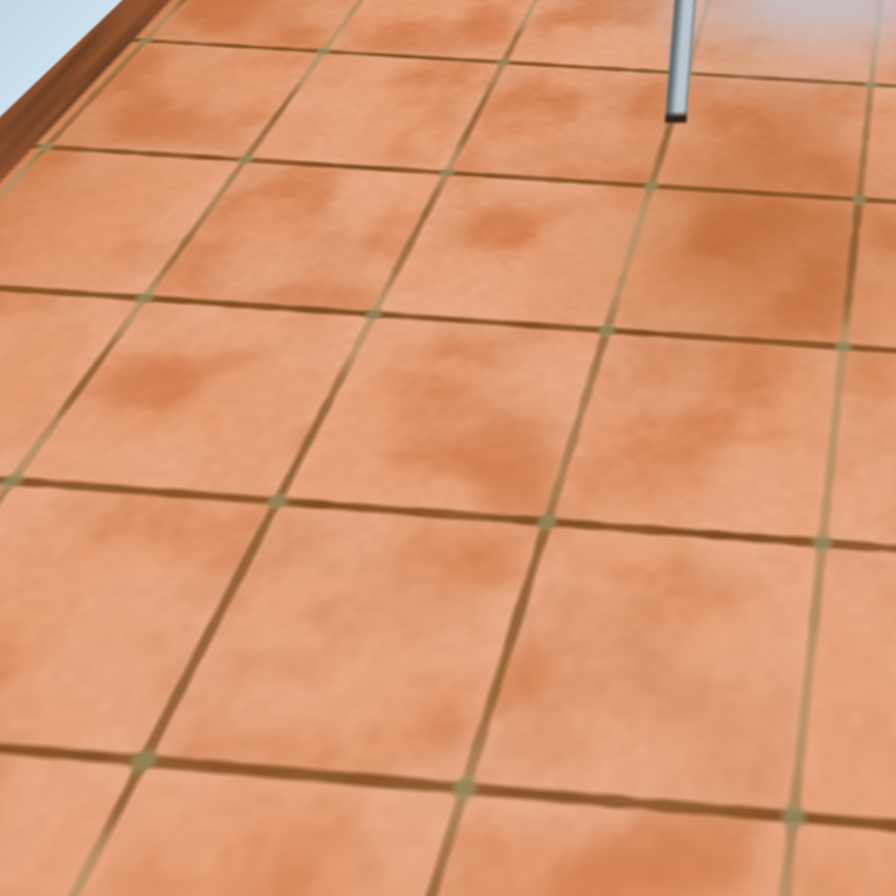
This texture is drawn by a WebGL 1 fragment shader. Its source:

```glsl
precision highp float;
uniform vec2 u_resolution;

// Floor plane: tile coordinates (u, v, 1) to canvas x, y and depth
const vec3 PLANE_X = vec3(0.3526, 0.2092, 0.1602);
const vec3 PLANE_Y = vec3(-0.0323, 0.3747, 0.1510);
const vec3 PLANE_W = vec3(-0.01136, 0.1933, 1.0);

// Joint half widths, edge blur and wobble, in tiles
const float COLUMN_HALF = 0.017;
const float ROW_HALF = 0.018;
const float BLUR = 0.010;
const float WOBBLE = 0.008;
const float TILE_VARIATION = 0.16;
const float MOTTLE_SCALE = 2.3;

const vec3 CLAY_DARK = vec3(0.83, 0.51, 0.33);
const vec3 CLAY_MID = vec3(0.90, 0.62, 0.46);
const vec3 CLAY_PALE = vec3(0.91, 0.69, 0.56);
const vec3 CLAY_DEEP = vec3(0.70, 0.38, 0.17);
const vec3 GROUT_BROWN = vec3(0.49, 0.29, 0.11);
const vec3 GROUT_SAND = vec3(0.73, 0.58, 0.42);
const vec3 GROUT_GREEN = vec3(0.60, 0.57, 0.41);
const vec3 GLARE = vec3(0.77, 0.76, 0.80);
const vec3 WALL = vec3(0.80, 0.88, 0.93);
const vec3 SKIRTING = vec3(0.50, 0.29, 0.17);
const vec3 STEEL_DARK = vec3(0.36, 0.40, 0.42);
const vec3 STEEL_LIGHT = vec3(0.73, 0.78, 0.81);

float hash(vec2 p) {
  return fract(sin(dot(p, vec2(127.1, 311.7))) * 43758.5453);
}

float noise(vec2 p) {
  vec2 i = floor(p), f = fract(p);
  f = f * f * (3.0 - 2.0 * f);
  return mix(mix(hash(i), hash(i + vec2(1.0, 0.0)), f.x),
             mix(hash(i + vec2(0.0, 1.0)), hash(i + 1.0), f.x), f.y);
}

float fbm(vec2 p) {
  float sum = 0.0, amp = 0.5;
  for (int i = 0; i < 4; i++) {
    sum += amp * noise(p);
    p = p * 2.03 + 17.3;
    amp *= 0.5;
  }
  return sum;
}

// Inverse perspective, solved as a 2x2 linear system
vec2 floorCoords(vec2 p) {
  vec3 a = PLANE_X - p.x * PLANE_W;
  vec3 b = PLANE_Y - p.y * PLANE_W;
  return vec2(a.y * b.z - a.z * b.y, a.z * b.x - a.x * b.z) / (a.x * b.y - a.y * b.x);
}

float blob(vec2 p, vec2 center, vec2 size) {
  vec2 d = (p - center) / size;
  return exp(-dot(d, d));
}

vec3 clay(vec2 g, vec2 edge) {
  vec2 id = floor(g);
  float tone = hash(id + 3.7);
  float mottle = fbm(g * MOTTLE_SCALE + 40.0 * tone);
  float level = mottle + TILE_VARIATION * (tone - 0.5);
  vec3 col = mix(CLAY_DARK, CLAY_MID, smoothstep(0.22, 0.58, level));
  float rim = exp(-14.0 * min(edge.x, edge.y));
  float patches = smoothstep(0.50, 0.78, noise(g * 3.1 + 9.0 * tone));
  col = mix(col, CLAY_PALE, clamp(0.45 * rim + 0.35 * patches, 0.0, 1.0));
  return col + 0.025 * (noise(g * 24.0) - 0.5);
}

vec3 tiledFloor(vec2 p, float pixel) {
  vec2 g = floorCoords(p);
  float depth = dot(PLANE_W, vec3(g, 1.0));
  vec2 edge = abs(fract(g + 0.5) - 0.5);
  vec3 col = clay(g, edge);

  // Deeper tone at the far right and beside the skirting
  float shade = 0.75 * blob(p, vec2(0.85, 0.74), vec2(0.15, 0.13));
  shade += 0.55 * exp(-9.0 * max(p.x + 0.935 * (1.0 - p.y) - 0.189, 0.0));
  col = mix(col, CLAY_DEEP, clamp(shade * (0.5 + 0.7 * fbm(g * 2.5)), 0.0, 0.8));

  // Worn joints: dark rows, sandier columns, greenish crossings
  float soft = BLUR + 2.7 * depth * depth * pixel;
  vec2 worn = edge + WOBBLE * (vec2(noise(g.yx * 13.0), noise(g * 13.0)) - 0.5);
  vec2 joint = 1.0 - smoothstep(vec2(COLUMN_HALF, ROW_HALF) - soft,
                                vec2(COLUMN_HALF, ROW_HALF) + soft, worn);
  float sand = smoothstep(0.2, 0.75, noise(vec2(floor(g.x + 0.5) * 7.3, g.y * 2.6)));
  vec3 columnColor = mix(GROUT_BROWN, GROUT_SAND, 0.25 + 0.7 * sand);
  col = mix(col, columnColor, 0.88 * joint.x);
  col = mix(col, GROUT_BROWN, joint.y * (0.78 + 0.2 * noise(g * 6.0)));
  float crossing = 1.0 - smoothstep(0.015, 0.055, length(edge));
  col = mix(col, GROUT_GREEN, 0.75 * crossing);

  // Window glare on the far tiles
  float glare = blob(p, vec2(0.92, 1.01), vec2(0.17, 0.075));
  return mix(col, GLARE, 0.9 * glare);
}

void main() {
  vec2 p = gl_FragCoord.xy / u_resolution;
  float pixel = 1.0 / min(u_resolution.x, u_resolution.y);
  float aa = 0.002 + pixel;
  float down = 1.0 - p.y;
  vec3 col = tiledFloor(p, pixel);

  // Skirting and wall in the upper left
  float base = p.x + 0.935 * down - 0.189;
  float wall = p.x + 1.05 * down - 0.137;
  vec3 wood = SKIRTING * (0.82 + 0.35 * noise(vec2(base * 90.0, p.y * 16.0)));
  col = mix(col, wood, 1.0 - smoothstep(-aa, 2.0 * aa, base));
  col = mix(col, WALL + 0.3 * wall, 1.0 - smoothstep(-aa, aa, wall));

  // Metal leg with a dark foot
  float across = (p.x - 0.765 + 0.08 * down) / 0.012;
  float leg = 1.0 - smoothstep(1.0 - aa / 0.012, 1.0 + aa / 0.012, abs(across));
  leg *= 1.0 - smoothstep(0.137 - aa, 0.137 + aa, down);
  vec3 steel = mix(STEEL_DARK, STEEL_LIGHT, smoothstep(-0.9, 0.1, across));
  steel = mix(steel, STEEL_DARK, 0.6 * smoothstep(0.5, 1.0, across));
  steel = mix(steel, vec3(0.20, 0.13, 0.09), smoothstep(0.123, 0.132, down));
  col = mix(col, steel, leg);

  gl_FragColor = vec4(clamp(col, 0.0, 1.0), 1.0);
}
```
